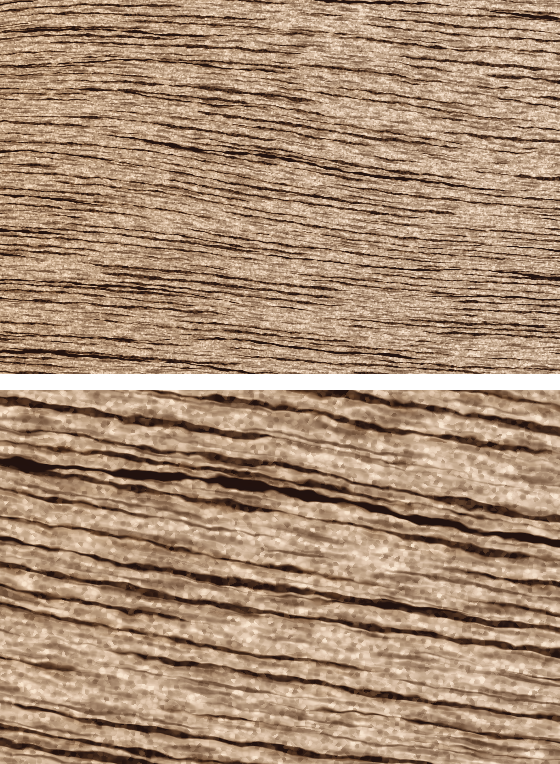
Top: the whole. Bottom: its middle third, enlarged.
This texture is drawn by a Shadertoy shader. Its source:

```glsl
// Weathered timber: thin broken cracks and short fibre flecks run along a
// gently bent grain. Wandering rows make the cracks, stretched cellular noise
// makes the flecks and soft sand, and one tone is coloured by a wood ramp.

vec2 hash2(vec2 p) {
    vec3 q = fract(p.xyx * vec3(0.1031, 0.1030, 0.0973));
    q += dot(q, q.yzx + 33.33);
    return fract((q.xx + q.yz) * q.zy);
}

// Distance to the nearest scattered point, and that point's random value
vec2 cellular(vec2 p) {
    vec2 cell = floor(p);
    vec2 nearest = vec2(8.0, 0.0);
    for (int j = -1; j <= 1; j++)
    for (int i = -1; i <= 1; i++) {
        vec2 id = cell + vec2(i, j);
        vec2 h = hash2(id);
        float d = length(id + h - p);
        if (d < nearest.x) nearest = vec2(d, fract(37.0 * h.x + 17.0 * h.y));
    }
    return nearest;
}

// Soft-edged grains, each lighter or darker at random
float grains(vec2 p) {
    vec2 c = cellular(p);
    return (c.y - 0.5) * (1.0 - smoothstep(0.25, 0.8, c.x));
}

// Layered sines, roughly -1 to 1
float waves(float x, float phase) {
    return (sin(x + phase) + 0.6 * sin(2.3 * x + 1.7 * phase)
          + 0.35 * sin(5.1 * x + 2.9 * phase)) / 1.95;
}

// Canvas position to grain space: x along the fibres, y across them
vec2 grainSpace(vec2 p) {
    float middle = exp(-pow((p.y - 0.5) / 0.32, 2.0));
    float top = smoothstep(0.5, 1.0, p.y);
    float bend = 0.065 * p.x + 0.09 * middle * smoothstep(0.15, 1.35, p.x);
    bend += 0.06 * top * exp(-3.0 * p.x);
    bend += 0.003 * waves(p.x * 7.0, p.y * 5.0);
    return vec2(p.x, p.y + bend);
}

// Small crooked shifts that roughen the crack edges
float raggedness(vec2 g) {
    return 0.0050 * (cellular(g * vec2(18.0, 50.0)).x - 0.45)
         + 0.0026 * (cellular(g * vec2(70.0, 130.0) + 9.0).x - 0.45);
}

// Rows of wandering cracks: x is the dark core, y the brown fringe around it
vec2 cracks(vec2 g, float rows, float halfWidth, float cover, float pace,
            float wear, float blur) {
    vec2 ink = vec2(0.0);
    for (int k = -1; k <= 1; k++) {
        float id = floor(g.y * rows) + float(k);
        vec2 h = hash2(vec2(id + 7.0, rows));
        float centre = id + 0.5 + 0.45 * (h.x - 0.5)
                     + 0.2 * waves(g.x * 3.0, h.y * 60.0);
        float swell = 0.5 + 0.5 * waves(g.x * pace, h.x * 80.0);
        float body = smoothstep(1.0 - cover, 1.5 - cover, swell);
        float w = halfWidth * (0.6 + 0.8 * h.y) * body * wear;
        float s = g.y - centre / rows;
        float core = 1.0 - smoothstep(w - blur, w + blur, abs(s));
        float reach = halfWidth * (s > 0.0 ? 1.1 : 2.2);
        ink = max(ink, vec2(core * min(1.0, w / 0.0012),
                            body * exp(-abs(s) / reach)));
    }
    return ink;
}

// Wood colours from crack black (0) to sunlit fibre (6)
vec3 woodRamp(float tone) {
    vec3 ramp[7] = vec3[7](
        vec3(0.13, 0.07, 0.06), vec3(0.33, 0.22, 0.15),
        vec3(0.47, 0.35, 0.26), vec3(0.62, 0.50, 0.40),
        vec3(0.75, 0.64, 0.53), vec3(0.88, 0.78, 0.69),
        vec3(0.97, 0.90, 0.82));
    float t = clamp(tone, 0.0, 5.99);
    int i = int(t);
    return mix(ramp[i], ramp[i + 1], fract(t));
}

void mainImage(out vec4 fragColor, in vec2 fragCoord) {
    vec2 p = fragCoord / iResolution.y;
    vec2 g = grainSpace(p);
    vec2 rough = g + vec2(0.0, raggedness(g));
    float blur = max(0.5 / iResolution.y, 0.0011);

    // Broad light, surface fibres and sand
    float light = 0.22 * (p.x - 0.75) + 0.15 * (p.y - 0.5);
    float fibre = 0.45 - cellular(rough * vec2(22.0, 150.0)).x;
    float sand = grains(p * vec2(200.0, 220.0) + 31.0);
    float grit = grains(p * vec2(105.0, 135.0) + 63.0);
    float tone = 4.75 + light + 1.2 * fibre + 2.3 * sand + 1.3 * grit;

    // Short brown flecks of two lengths
    vec2 longCell = cellular(rough * vec2(11.0, 110.0) + 17.0);
    vec2 shortCell = cellular(rough * vec2(38.0, 170.0) + 47.0);
    float longFleck = (1.0 - smoothstep(0.12, 0.45, longCell.x)) * longCell.y;
    float shortFleck = (1.0 - smoothstep(0.2, 0.6, shortCell.x)) * shortCell.y;
    tone = mix(tone, 1.5 + sand, 0.75 * longFleck);
    tone = mix(tone, 1.8 + sand, 0.40 * shortFleck);

    // Hairlines, medium cracks and a few long black ones, worn unevenly
    float wear = 0.35 + 1.5 * cellular(g * vec2(24.0, 60.0) + 5.0).x;
    vec2 hair = cracks(rough, 87.0, 0.0013, 0.62, 11.0, wear, blur);
    vec2 medium = cracks(rough, 47.0, 0.0024, 0.80, 6.0, wear, blur);
    vec2 deep = cracks(rough, 11.0, 0.0026, 0.75, 3.5, wear, blur);

    // Broken brown fringe first, dark cores on top
    float fringe = max(medium.y, deep.y) * (0.3 + 0.9 * shortFleck);
    tone = mix(tone, 1.4 + 1.5 * sand, min(fringe, 1.0));
    tone = mix(tone, 1.4 + sand, hair.x * 0.8);
    tone = mix(tone, 0.45 + 1.2 * (sand + grit), medium.x);
    tone = mix(tone, -0.1, deep.x);

    // Ochre warmth in the fringe and on the left-hand wood
    float warmth = clamp(0.8 * fringe + 0.2 * (0.9 - p.x), 0.0, 1.0);
    vec3 colour = woodRamp(tone) * mix(vec3(1.0), vec3(1.05, 0.97, 0.82), warmth);
    fragColor = vec4(colour, 1.0);
}
```
